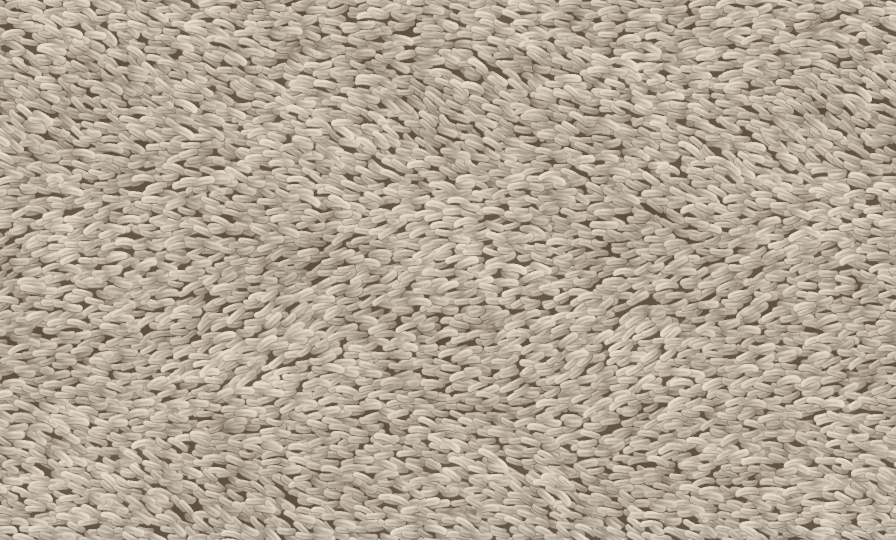
Give the GLSL for this texture, as a Shadertoy shader.

```glsl
// Terry cloth: a dense pile of small yarn loops combed by a slowly turning flow.
// Each jittered grid cell holds one bent capsule; the highest loop at a point wins
// softly, and its tone comes from rim, groove, root and height shading.

const vec3 SHADOW_COLOR = vec3(0.33, 0.27, 0.22);
const vec3 YARN_COLOR = vec3(0.87, 0.83, 0.77);
const vec2 CELL = vec2(0.026, 0.0125);
const float LOOP_LENGTH = 0.015;   // half length of the straight part
const float LOOP_RADIUS = 0.0078;
const float GAP_TONE = 0.10;
const float HEIGHT_SHARPNESS = 22.0;

vec3 hash3(vec2 cell) {
    vec3 h = fract(vec3(cell.xyx) * vec3(0.1031, 0.1030, 0.0973));
    h += dot(h, h.yxz + 33.33);
    return fract((h.xxy + h.yzz) * h.zyx);
}

mat2 rotation(float angle) {
    float c = cos(angle), s = sin(angle);
    return mat2(c, -s, s, c);
}

// Combing direction of the pile
float flowAngle(vec2 p) {
    float broad = sin(8.0 * (p.y - 0.25) + 0.5 * p.x);
    float local = sin(9.0 * p.x + 4.0 * sin(5.0 * p.y));
    return 0.28 * broad + 0.14 * local - 0.04;
}

// Uneven clumps from warped, layered sines, about -1 to 1
float clumps(vec2 p) {
    float sum = 0.0, amplitude = 0.5;
    for (int i = 0; i < 4; i++) {
        p += 0.35 * sin(p.yx * 1.7 + float(i));
        sum += amplitude * sin(p.x) * sin(p.y);
        p = rotation(0.9) * p * 1.9;
        amplitude *= 0.65;
    }
    return sum;
}

// Returns (height, tone, coverage) of one loop; q is relative to its centre
vec3 yarnLoop(vec2 q, float angle, vec3 rnd) {
    float halfLength = LOOP_LENGTH * mix(0.65, 1.1, rnd.x);
    float radius = LOOP_RADIUS * mix(0.75, 1.05, rnd.y);
    q = rotation(angle) * q;
    q.y += (rnd.x - 0.5) * 24.0 * q.x * q.x;

    float alongAxis = clamp(q.x, -halfLength, halfLength);
    float d = length(q - vec2(alongAxis, 0.0)) / radius;
    float across = q.y / radius;
    float tip = q.x / (halfLength + radius) * (rnd.y < 0.75 ? -1.0 : 1.0);

    float dome = sqrt(max(1.0 - d * d, 0.0));
    float height = rnd.z + 0.35 * tip + 0.35 * dome;

    float groove = exp(-12.0 * across * across) * smoothstep(0.9, 0.2, abs(tip));
    float rim = smoothstep(0.65, 1.0, d) * mix(0.45, 0.18, smoothstep(-0.7, 0.7, across));
    float root = smoothstep(0.1, -1.0, tip);
    float tone = 0.85 + 0.13 * across + 0.24 * (rnd.z - 0.5) + 0.16 * (rnd.x - 0.5);
    tone -= 0.20 * groove + rim + 0.30 * root;
    return vec3(height, tone, smoothstep(1.0, 0.88, d));
}

// Blend all nearby loops, weighted by height
float pileTone(vec2 p) {
    float weightSum = 0.02;
    float toneSum = GAP_TONE * weightSum;
    float row = floor(p.y / CELL.y);
    for (int j = -2; j <= 2; j++) {
        float y = row + float(j);
        float shift = hash3(vec2(y, 71.0)).x;
        float column = floor(p.x / CELL.x - shift);
        for (int i = -1; i <= 1; i++) {
            vec2 cell = vec2(column + float(i), y);
            vec3 place = hash3(cell + 19.0);
            vec3 rnd = hash3(cell + 157.0);
            vec2 centre = (cell + 0.5 + 0.8 * (place.xy - 0.5) + vec2(shift, 0.0)) * CELL;
            float angle = flowAngle(centre) + 0.8 * (place.z - 0.5);
            vec3 loopSample = yarnLoop(p - centre, angle, rnd);
            float weight = loopSample.z * exp(HEIGHT_SHARPNESS * loopSample.x * 0.5);
            weightSum += weight;
            toneSum += weight * loopSample.y;
        }
    }
    return toneSum / weightSum;
}

void mainImage(out vec4 fragColor, in vec2 fragCoord) {
    // Four samples per pixel smooth the fine yarn edges
    float tone = 0.0;
    for (int k = 0; k < 4; k++) {
        vec2 offset = vec2(k % 2, k / 2) * 0.5 - 0.25;
        tone += 0.25 * clamp(pileTone((fragCoord + offset) / iResolution.y), 0.0, 1.05);
    }

    // Soft shading of the clumped pile
    vec2 p = fragCoord / iResolution.y;
    tone += 0.07 * clumps(p * vec2(9.0, 14.0));

    fragColor = vec4(mix(SHADOW_COLOR, YARN_COLOR, clamp(tone, 0.0, 1.05)), 1.0);
}
```
